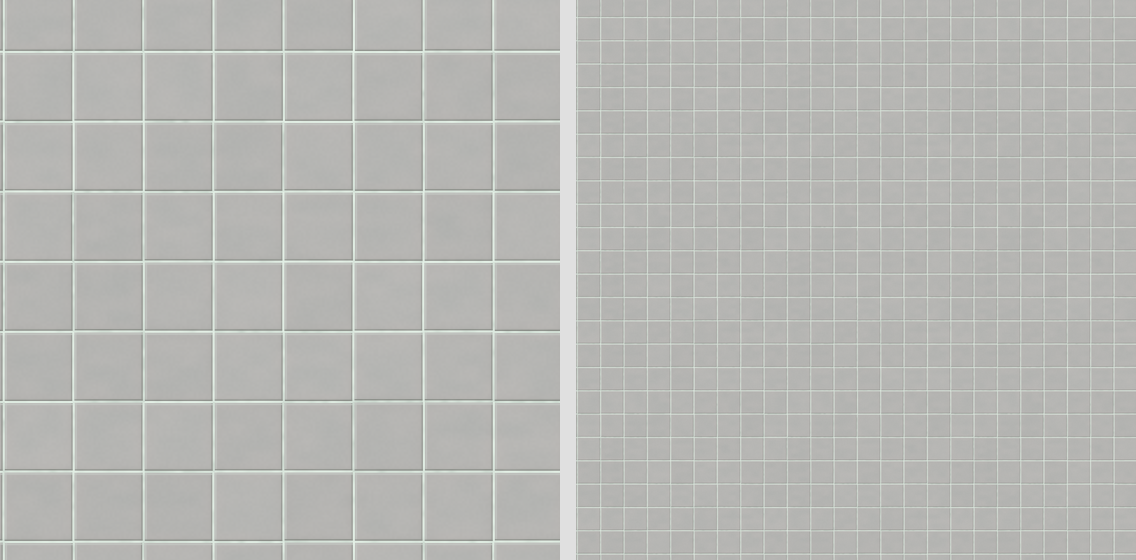
Left: one tile. Right: repeated 3 by 3.
This texture is drawn by a three.js fragment shader. Its source:

```glsl
// Eight by eight square glazed wall tiles in warm grey with thin pale mint grout.
// Signed distances to the nearest joints give the grout, the shaded lower and
// right tile edges and the faint bevel; wrapping noise adds the mottled glaze.

varying vec2 vUv;

const float TILES = 8.0;
const vec2 JOINT_OFFSET = vec2(0.052, 0.260);  // first joints, in tiles
const float JOINT_HALF = 0.0145;               // in tiles
const float EDGE_SOFT = 0.0095;

const vec3 GLAZE = vec3(0.718, 0.709, 0.699);
const vec3 GLAZE_COOL = vec3(0.706, 0.710, 0.700);
const vec3 BEVEL_LIGHT = vec3(0.770, 0.785, 0.767);
const vec3 EDGE_SHADE = vec3(0.530, 0.545, 0.520);
const vec3 GROUT = vec3(0.895, 0.945, 0.905);
const vec3 GROUT_WORN = vec3(0.780, 0.835, 0.795);

// Hash without sine, 0 to 1
float hash(vec2 cell, float seed) {
  vec3 q = fract(vec3(cell.xyx + seed) * vec3(0.1031, 0.1030, 0.0973));
  q += dot(q, q.yzx + 33.33);
  return fract((q.x + q.y) * q.z);
}

// Value noise that wraps after a whole number of cells
float wrapNoise(vec2 p, vec2 period, float seed) {
  vec2 i = floor(p);
  vec2 f = fract(p);
  f = f * f * (3.0 - 2.0 * f);
  vec2 a = mod(i, period);
  vec2 b = mod(i + 1.0, period);
  float low = mix(hash(a, seed), hash(vec2(b.x, a.y), seed), f.x);
  float high = mix(hash(vec2(a.x, b.y), seed), hash(b, seed), f.x);
  return mix(low, high, f.y);
}

// Soft band of given half width around zero
float band(float d, float halfWidth, float soft) {
  return 1.0 - smoothstep(halfWidth - soft, halfWidth + soft, abs(d));
}

// Signed distance across the nearest joint; each tile length sits a little off
float jointDistance(float across, float along, float seed) {
  float line = floor(across + 0.5);
  vec2 id = mod(vec2(line, floor(along)), TILES);
  return across - line - (hash(id, seed) - 0.5) * 0.009;
}

// Wear of a joint: one level per tile length, broken up along its run
float jointWear(float across, float along, float seed) {
  vec2 id = mod(vec2(floor(across + 0.5), floor(along)), TILES);
  float grain = wrapNoise(vec2(along * 10.0, id.x), vec2(TILES * 10.0, TILES), seed + 3.0);
  return 0.55 * hash(id, seed) + 0.45 * grain;
}

// Tile surface: tone per tile, broad clouds and fine grain
vec3 glazeColor(vec2 p) {
  vec2 id = mod(floor(p), TILES);
  vec2 centered = abs(fract(p) - 0.5);
  float rim = smoothstep(0.28, 0.49, max(centered.x, centered.y));
  float clouds = wrapNoise(p * vec2(3.0, 5.0), TILES * vec2(3.0, 5.0), 11.0);
  float grain = wrapNoise(p * 30.0, vec2(TILES * 30.0), 17.0);
  vec3 color = mix(GLAZE_COOL, GLAZE, clamp(0.65 * clouds + 0.5 * rim, 0.0, 1.0));
  float tone = 0.012 * (hash(id, 23.0) - 0.5) + 0.014 * (clouds - 0.5);
  return color + tone + 0.010 * (grain - 0.5);
}

// Bevel and shade beside a joint; positive d is the shaded side
vec3 shadeEdge(vec3 color, float d, float strength) {
  float falloff = exp(-abs(d) / 0.028);
  color = mix(color, BEVEL_LIGHT, 0.75 * band(d + 0.034, 0.012, 0.011));
  color = mix(color, EDGE_SHADE, 0.30 * falloff * step(0.0, d));
  return mix(color, EDGE_SHADE, strength * band(d - 0.025, 0.010, 0.009));
}

// Pale joint, greyer where worn
vec3 layGrout(vec3 color, float d, float wear) {
  vec3 grout = mix(GROUT, GROUT_WORN, wear * wear);
  return mix(color, grout, band(d, JOINT_HALF, EDGE_SOFT));
}

void main() {
  vec2 p = vUv * TILES - JOINT_OFFSET;
  float dColumn = jointDistance(p.x, p.y, 31.0);
  float dRow = jointDistance(p.y, p.x, 47.0);
  float wearColumn = jointWear(p.x, p.y, 59.0);
  float wearRow = jointWear(p.y, p.x, 71.0);

  // Shaded sides lie left of columns and above rows
  vec3 color = glazeColor(p);
  color = shadeEdge(color, -dColumn, mix(0.40, 0.70, wearColumn));
  color = shadeEdge(color, dRow, mix(0.65, 1.0, wearRow));

  color = layGrout(color, dRow, wearRow);
  color = layGrout(color, dColumn, wearColumn);
  gl_FragColor = vec4(color, 1.0);
}
```
